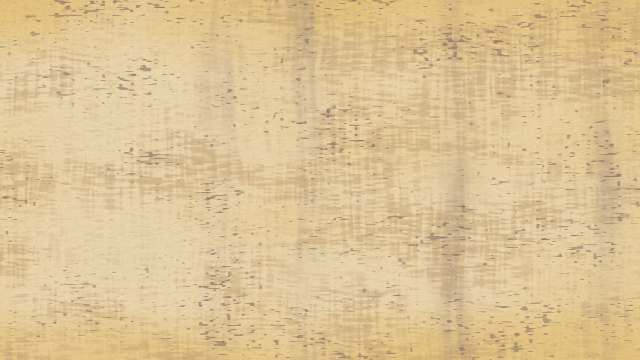
Write a WebGL 1 fragment shader that draws this texture.

```glsl
precision highp float;
// Aged cream paper with woven grain, dark dashes and worn vertical stains.

uniform vec2 u_resolution;

float hash(vec2 p) {
  return fract(sin(dot(p, vec2(127.1, 311.7))) * 43758.5453);
}

float noise(vec2 p) {
  vec2 cell = floor(p);
  vec2 f = fract(p);
  f = f * f * (3.0 - 2.0 * f);
  float low = mix(hash(cell), hash(cell + vec2(1.0, 0.0)), f.x);
  float high = mix(hash(cell + vec2(0.0, 1.0)), hash(cell + vec2(1.0, 1.0)), f.x);
  return mix(low, high, f.y);
}

float fbm(vec2 p) {
  float sum = 0.0;
  float amplitude = 0.533;
  for (int i = 0; i < 4; i++) {
    sum += amplitude * noise(p);
    p = p * 2.03 + vec2(17.3, 9.1);
    amplitude *= 0.5;
  }
  return sum;
}

// Four upright stains, each split into slightly curved streaks.
float stainBands(vec2 p) {
  float x = p.x + 0.008 * sin(p.y * 9.0) + 0.008 * noise(p * vec2(4.0, 9.0));
  float sum = 0.0;
  for (int i = 0; i < 4; i++) {
    float n = float(i);
    float d = x - (0.615 + 0.33 * n - 0.08 * sin(n * 1.57));
    float patches = smoothstep(0.25, 0.7, noise(vec2(n * 7.3, p.y * 6.5 + n)));
    float streaks = 0.35 + 0.65 * smoothstep(0.35, 0.75, noise(vec2(x * 48.0, p.y * 3.0)));
    sum += exp(-d * d / 0.0022) * (0.35 + 0.65 * patches) * streaks;
  }
  return sum;
}

void main() {
  vec2 uv = gl_FragCoord.xy / u_resolution;
  vec2 p = gl_FragCoord.xy / u_resolution.y;
  vec2 grainPos = p + 0.012 * vec2(noise(p * 9.0), noise(p * 7.0 + 30.0));

  // Broad tone: pale in the middle, honey toward the borders.
  float cloud = fbm(p * vec2(2.5, 5.0) + 3.0);
  float border = smoothstep(0.27, 0.52, abs(uv.y - 0.5) + 0.08 * (cloud - 0.5));
  float sides = smoothstep(0.3, 0.55, abs(uv.x - 0.46));
  float honey = 0.75 * border + 0.22 * sides + 0.9 * (cloud - 0.4);
  vec3 color = mix(vec3(0.905, 0.825, 0.665), vec3(0.885, 0.755, 0.485), clamp(honey, 0.0, 1.0));

  // Worn tan patches, broken up by horizontal and vertical fibres.
  float bands = stainBands(p);
  float wear = smoothstep(0.36, 0.68, fbm(p * vec2(4.0, 8.0) + 11.0));
  float across = noise(grainPos * vec2(32.0, 180.0));
  float upright = noise(grainPos * vec2(150.0, 13.0) + 40.0);
  float weave = 0.6 * across + 0.4 * upright;
  float tan1 = smoothstep(0.38, 0.85, weave + 0.22 * (wear - 0.4) + 0.12 * bands);
  color = mix(color, vec3(0.77, 0.645, 0.46), 0.6 * tan1 * (0.45 + 0.55 * wear));

  // Soft grey-violet wash within the stains.
  float wash = bands * (0.4 + 0.6 * fbm(grainPos * vec2(35.0, 60.0)));
  color = mix(color, vec3(0.62, 0.53, 0.47), clamp(0.42 * wash, 0.0, 0.5));

  // Clustered fine dashes, and sparser large flecks on the right.
  float cluster = fbm(p * vec2(5.0, 9.0) + 23.0);
  float dash = noise(grainPos * vec2(62.0, 190.0) + 70.0);
  float dashes = smoothstep(0.82, 1.02, dash + 0.55 * (cluster - 0.5) + 0.17 * bands);
  float fleck = noise(grainPos * vec2(48.0, 125.0) + 130.0);
  float fleckZone = exp(-pow((p.x - 1.44) / 0.2, 2.0));
  float flecks = smoothstep(0.86, 0.98, fleck + 0.08 * fleckZone + 0.25 * (cluster - 0.5));
  color = mix(color, vec3(0.50, 0.42, 0.38), clamp(0.58 * dashes + 0.5 * flecks, 0.0, 0.75));

  // Fine paper tooth.
  color += 0.035 * (noise(p * vec2(140.0, 260.0)) - 0.5);
  gl_FragColor = vec4(color, 1.0);
}
```
